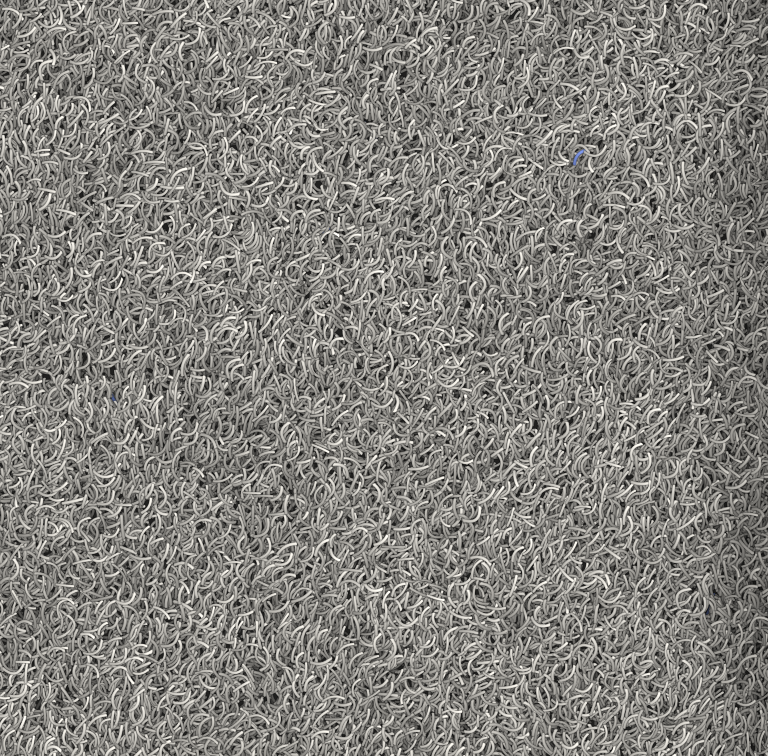
This texture is drawn by a WebGL 2 fragment shader. Its source:

```glsl
#version 300 es
precision highp float;
// Grey shag pile: short curved fibres scattered one per cell in stacked layers,
// painted from the dark depth to the light top, each with a soft shadow.
// Layered sines steer the lean of the tufts and the broad light.

#define LAYERS 8
#define CELL 0.0160          // grid cell, in canvas heights
#define FIBRE_RADIUS 0.0019  // half the thickness, in canvas heights
#define SHADOW_REACH 0.0022  // shadow beyond the fibre edge
#define SHADOW_DEPTH 0.27
#define BEND 0.85            // strongest curl, in cell units
#define MAIN_LEAN 0.22       // radians clockwise from upright
#define DEEP_TONE 0.18
#define TOP_TONE 0.77
#define WARM_GREY vec3(1.012, 0.997, 0.962)
#define SPECK_BLUE vec3(0.72, 0.86, 1.32)

out vec4 fragColor;
uniform vec2 u_resolution;

vec4 hash4(vec2 p) {
    vec4 q = fract(p.xyxy * vec4(0.1031, 0.1030, 0.0973, 0.1099));
    q += dot(q, q.wzxy + 33.33);
    return fract((q.xxyz + q.yzzw) * q.zywx);
}

// Smooth irregular field, about -1 to 1
float waves(vec2 p) {
    p += 0.35 * sin(p.yx * 1.7 + vec2(0.4, 2.1));
    float sum = sin(p.x * 1.3 + p.y * 0.7 + 1.0);
    sum += sin(p.y * 1.9 - p.x * 0.8 + 4.2);
    sum += 0.7 * sin(p.x * 2.9 + p.y * 2.3 + 2.6);
    return sum / 2.4;
}

// x: distance to a bent fibre's centre line, y: position along it, -1 to 1
vec2 bentFibre(vec2 p, float angle, float halfLength, float bend) {
    vec2 along = vec2(sin(angle), cos(angle));
    vec2 q = vec2(dot(p, along), dot(p, vec2(along.y, -along.x)));
    float x = clamp(q.x, -halfLength, halfLength);
    float curve = bend * (x * x - 0.5 * halfLength * halfLength);
    float side = (q.y - curve) * inversesqrt(1.0 + 4.0 * bend * bend * x * x);
    return vec2(length(vec2(q.x - x, side)), x / halfLength);
}

// Paints one layer of fibres over the colour below
vec3 paintLayer(vec3 below, vec2 p, float layer, float pixel) {
    vec2 grid = p / CELL + layer * vec2(0.37, 0.61);
    vec2 home = floor(grid);
    float height = (layer + 1.0) / float(LAYERS);
    float tone = mix(DEEP_TONE, TOP_TONE, pow(height, 0.9));
    vec3 colour = below;

    for (int j = -1; j <= 1; j++)
    for (int i = -1; i <= 1; i++) {
        vec2 cell = home + vec2(i, j);
        vec2 seed = cell + layer * vec2(137.0, 291.0) + 17.0;
        vec4 place = hash4(seed);
        vec4 form = hash4(seed + vec2(71.3, 43.7));
        vec2 root = cell + place.xy;

        // Tufts share a lean; some patches and stray fibres are tangled
        vec2 field = root * CELL;
        float tangle = 0.75 + 0.4 * waves(field * 9.0 + 5.0);
        float angle = MAIN_LEAN + 0.55 * waves(field * 16.0);
        angle += tangle * 1.7 * (place.z + place.w - 1.0);
        angle += step(0.82, form.w) * 1.3;

        float halfLength = mix(0.5, 0.9, form.x);
        float bend = BEND * (2.0 * form.y - 1.0);
        vec2 fibre = bentFibre(grid - root, angle, halfLength, bend);
        float dist = fibre.x * CELL;
        float radius = FIBRE_RADIUS * mix(0.8, 1.1, form.z);

        // Shadow, then the rounded body with a lighter tip
        float shadow = 1.0 - smoothstep(radius * 0.5, radius + SHADOW_REACH, dist);
        float body = 1.0 - smoothstep(radius - 0.6 * pixel, radius + 0.6 * pixel, dist);
        float roundness = 1.0 - 0.3 * min(dist * dist / (radius * radius), 1.0);
        float light = tone * roundness * mix(0.82, 1.18, place.w);
        light *= 1.0 + 0.13 * fibre.y;
        vec3 tint = mix(WARM_GREY, SPECK_BLUE, step(0.9993, form.z));
        colour *= 1.0 - SHADOW_DEPTH * shadow;
        colour = mix(colour, light * tint, body);
    }
    return colour;
}

void main() {
    vec2 p = gl_FragCoord.xy / u_resolution.y;
    float pixel = 1.0 / u_resolution.y;
    vec3 colour = DEEP_TONE * 0.7 * WARM_GREY;

    for (int k = 0; k < LAYERS; k++)
        colour = paintLayer(colour, p, float(k), pixel);

    // Broad light: soft clumps, and a darker right edge
    float across = gl_FragCoord.x / u_resolution.x;
    float broad = 1.0 + 0.04 * waves(p * 7.0 + 3.0) + 0.03 * waves(p * 23.0);
    broad *= 1.0 - 0.22 * smoothstep(0.86, 1.02, across);
    fragColor = vec4(clamp(colour * broad, 0.0, 1.0), 1.0);
}
```
